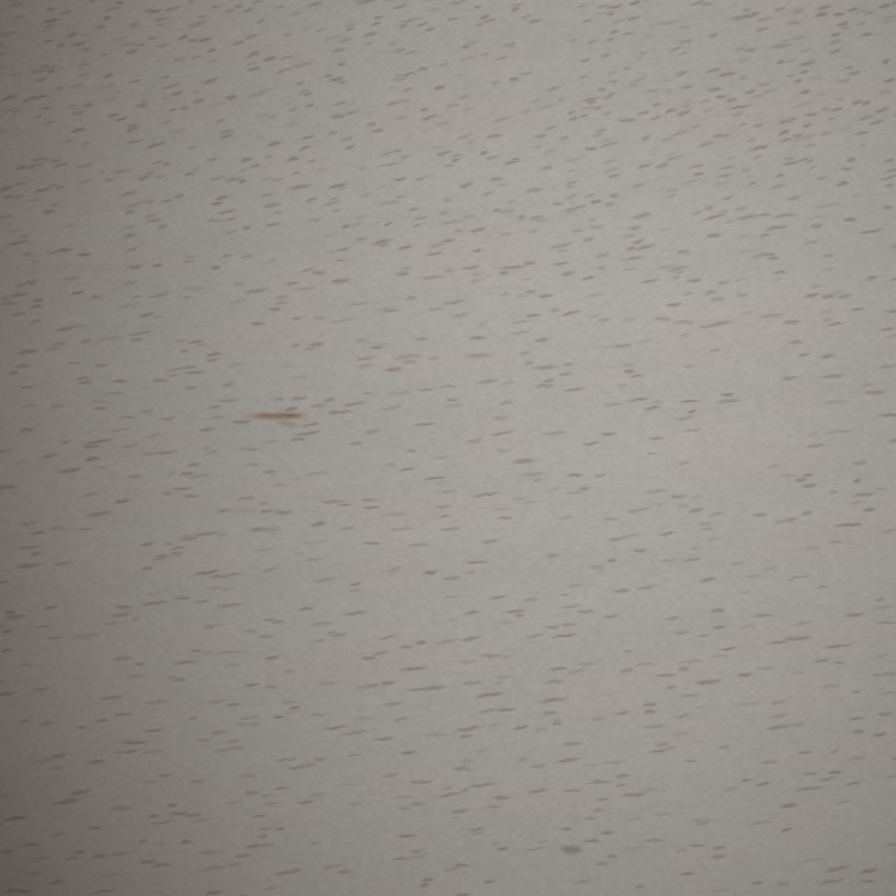
This texture is drawn by a WebGL 2 fragment shader. Its source:

```glsl
#version 300 es
precision highp float;
// Pale beech board: short, tilted brown pores scattered over fine fibres,
// lit from the upper right with a soft fall-off to the left and lower edges.
// Pores come from two jittered grids; fibres and stains from stretched noise.

uniform vec2 u_resolution;
out vec4 fragColor;

#define LIGHT_CENTER vec2(0.68, 0.62)
#define LIGHT_PEAK 0.664
#define LIGHT_FALLOFF vec2(0.44, 0.26)
#define LONG_CELL vec2(0.042, 0.021)
#define SHORT_CELL vec2(0.028, 0.013)
#define PORE_WIDTH 0.0029
#define PORE_DEPTH 0.175
#define TILT_LOW 0.11
#define TILT_HIGH 0.24
#define GRAIN 0.030
#define STREAKS 0.013
#define BLUSH 0.010

uint scramble(uint n) {
    n = n * 747796405u + 2891336453u;
    n = ((n >> ((n >> 28u) + 4u)) ^ n) * 277803737u;
    return (n >> 22u) ^ n;
}

float hash(vec2 cell, int seed) {
    uvec2 c = uvec2(ivec2(cell) + 4096);
    uint n = scramble(c.x + scramble(c.y + scramble(uint(seed))));
    return float(n >> 8u) / 16777216.0;
}

float noise(vec2 p, int seed) {
    vec2 i = floor(p), f = fract(p);
    f = f * f * (3.0 - 2.0 * f);
    float low = mix(hash(i, seed), hash(i + vec2(1, 0), seed), f.x);
    float high = mix(hash(i + vec2(0, 1), seed), hash(i + vec2(1, 1), seed), f.x);
    return mix(low, high, f.y);
}

// 0 in the open lower wood, 1 in the dense upper growth
float upperGrowth(float y) {
    return smoothstep(0.58, 0.86, y);
}

// Soft stroke with pointed ends: 1 on its axis, 0 outside
float stroke(vec2 p, float tilt, float halfLength, float halfWidth) {
    vec2 along = vec2(cos(tilt), sin(tilt));
    float u = abs(dot(p, along)) / halfLength;
    float taper = 1.0 - 0.45 * min(u * u, 1.0);
    float v = abs(dot(p, vec2(-along.y, along.x))) / (halfWidth * taper);
    return (1.0 - smoothstep(0.0, 1.0, v)) * (1.0 - smoothstep(0.25, 1.0, u));
}

// Darkest pore of one jittered grid; chance is (lower, upper) wood
float pores(vec2 p, vec2 cellSize, vec2 chance, vec2 lengths, int seed) {
    float halfPixel = 0.5 / u_resolution.y;
    vec2 home = floor(p / cellSize);
    float dark = 0.0;
    for (int j = -1; j <= 1; j++)
    for (int i = -1; i <= 1; i++) {
        vec2 cell = home + vec2(i, j);
        vec2 center = (cell + vec2(hash(cell, seed), hash(cell, seed + 1))) * cellSize;
        float growth = upperGrowth(center.y);
        // Pores gather along slightly rising bands
        float band = noise(vec2(center.x * 4.0, (center.y - 0.12 * center.x) * 38.0), 7);
        float likely = mix(chance.x, chance.y, growth) * (0.6 + 0.8 * band);
        if (hash(cell, seed + 2) > likely) continue;
        float size = hash(cell, seed + 3);
        float halfLength = mix(lengths.x, lengths.y, size * size) * (1.0 - 0.15 * growth);
        float tilt = mix(TILT_LOW, TILT_HIGH, growth) + 0.16 * (hash(cell, seed + 4) - 0.5);
        float halfWidth = PORE_WIDTH * (0.75 + 0.5 * hash(cell, seed + 5)) + halfPixel;
        float strength = 0.35 + 0.65 * hash(cell, seed + 6);
        dark = max(dark, strength * stroke(p - center, tilt, halfLength, halfWidth));
    }
    return dark;
}

void main() {
    vec2 uv = gl_FragCoord.xy / u_resolution;
    vec2 p = gl_FragCoord.xy / u_resolution.y;

    // Uneven light
    vec2 away = uv - LIGHT_CENTER;
    float light = LIGHT_PEAK - dot(LIGHT_FALLOFF, away * away);

    // Fibres and long faint streaks
    float rise = p.y - 0.06 * p.x;
    float fibre = 0.5 * noise(p * vec2(150.0, 240.0), 11) + 0.5 * noise(p * vec2(300.0, 420.0), 12);
    float streak = 0.6 * noise(vec2(p.x * 2.5, rise * 24.0), 13)
                 + 0.4 * noise(vec2(p.x * 7.0, rise * 75.0), 14);
    light *= 1.0 + GRAIN * 2.0 * (fibre - 0.5) + STREAKS * 2.0 * (streak - 0.5);
    vec3 color = light - mix(vec3(0.0, 0.020, 0.040), vec3(0.0, 0.012, 0.033),
                             smoothstep(0.4, 0.65, light));

    // Rosy patches
    float rosy = smoothstep(0.55, 0.95, noise(vec2(p.x * 9.0, rise * 30.0), 15));
    color += BLUSH * rosy * vec3(0.5, -0.5, -0.7);

    // Pores, with ragged outlines
    vec2 ragged = p + 0.0018 * (vec2(noise(p * 170.0, 16), noise(p * 170.0, 17)) - 0.5);
    float dark = max(pores(ragged, LONG_CELL, vec2(0.56, 0.75), vec2(0.011, 0.022), 20),
                     pores(ragged, SHORT_CELL, vec2(0.13, 0.62), vec2(0.008, 0.014), 40));
    color *= 1.0 - PORE_DEPTH * dark * (0.7 + 0.6 * fibre) * vec3(0.88, 1.0, 1.08);

    // Amber resin mark and a fainter grey one
    float resin = stroke(ragged - vec2(0.308, 0.536), 0.0, 0.044, 0.007);
    resin = max(resin, 0.6 * stroke(ragged - vec2(0.320, 0.527), -0.2, 0.018, 0.006));
    resin *= 0.5 + 0.8 * noise(p * vec2(50.0, 400.0), 18);
    color *= 1.0 - resin * vec3(0.12, 0.23, 0.33);
    color *= 1.0 - 0.18 * stroke(ragged - vec2(0.638, 0.052), 0.0, 0.016, 0.008);

    fragColor = vec4(clamp(color, 0.0, 1.0), 1.0);
}
```
